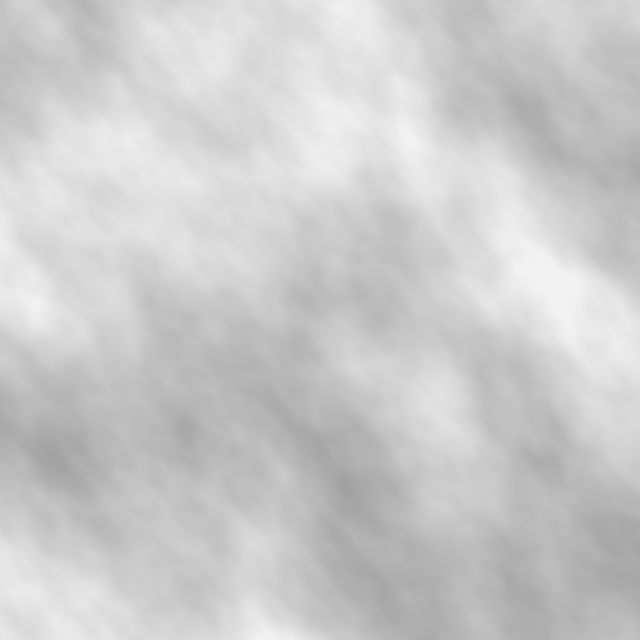
Reproduce this texture procedurally as a WebGL 2 fragment shader.

```glsl
#version 300 es
precision highp float;
// Soft grey clouds with a gentle drift from upper left to lower right.
// Octaves of gradient noise are summed in a rotated, stretched frame,
// scaled to unit variance and then mapped to a mean grey and a contrast.

uniform vec2 u_resolution;
out vec4 fragColor;

const float MEAN_GREY = 0.778;      // average brightness
const float CONTRAST = 0.075;       // standard deviation of brightness
const float DARKEST = 0.57;
const float BRIGHTEST = 0.945;
const float DRIFT_ANGLE = -0.87;    // direction of the streaks, radians
const vec2 CLOUD_FREQ = vec2(1.9, 3.0); // cells along and across the drift
const int OCTAVES = 5;
const float GAIN = 0.52;            // amplitude ratio between octaves
const float LACUNARITY = 2.03;      // frequency ratio between octaves
const vec2 OCTAVE_SHIFT = vec2(17.37, 9.71);
const vec2 SEED = vec2(4.3, 11.6);
const float NOISE_DEVIATION = 0.212; // standard deviation of one octave
const float TAU = 6.28319;

float hash(vec2 cell) {
    return fract(sin(dot(cell, vec2(127.1, 311.7))) * 43758.5453);
}

// Contribution of the random unit gradient at one lattice corner
float cornerSlope(vec2 cell, vec2 offset) {
    float angle = TAU * hash(cell);
    return dot(vec2(cos(angle), sin(angle)), offset);
}

float gradientNoise(vec2 p) {
    vec2 cell = floor(p);
    vec2 f = p - cell;
    vec2 blend = f * f * (3.0 - 2.0 * f);
    vec2 right = vec2(1.0, 0.0);
    vec2 up = vec2(0.0, 1.0);
    float low = mix(cornerSlope(cell, f),
                    cornerSlope(cell + right, f - right), blend.x);
    float high = mix(cornerSlope(cell + up, f - up),
                     cornerSlope(cell + 1.0, f - 1.0), blend.x);
    return mix(low, high, blend.y);
}

// Fractal sum with zero mean and about unit variance
float clouds(vec2 p) {
    float sum = 0.0;
    float power = 0.0;
    float amplitude = 1.0;
    for (int i = 0; i < OCTAVES; i++) {
        sum += amplitude * gradientNoise(p);
        power += amplitude * amplitude;
        amplitude *= GAIN;
        p = p * LACUNARITY + OCTAVE_SHIFT;
    }
    return sum / (sqrt(power) * NOISE_DEVIATION);
}

void main() {
    vec2 uv = gl_FragCoord.xy / u_resolution;

    // Frame aligned with the drift: x along, y across
    vec2 along = vec2(cos(DRIFT_ANGLE), sin(DRIFT_ANGLE));
    vec2 across = vec2(-along.y, along.x);
    vec2 p = vec2(dot(uv, along), dot(uv, across)) * CLOUD_FREQ + SEED;

    float grey = MEAN_GREY + CONTRAST * clouds(p);
    fragColor = vec4(vec3(clamp(grey, DARKEST, BRIGHTEST)), 1.0);
}
```
